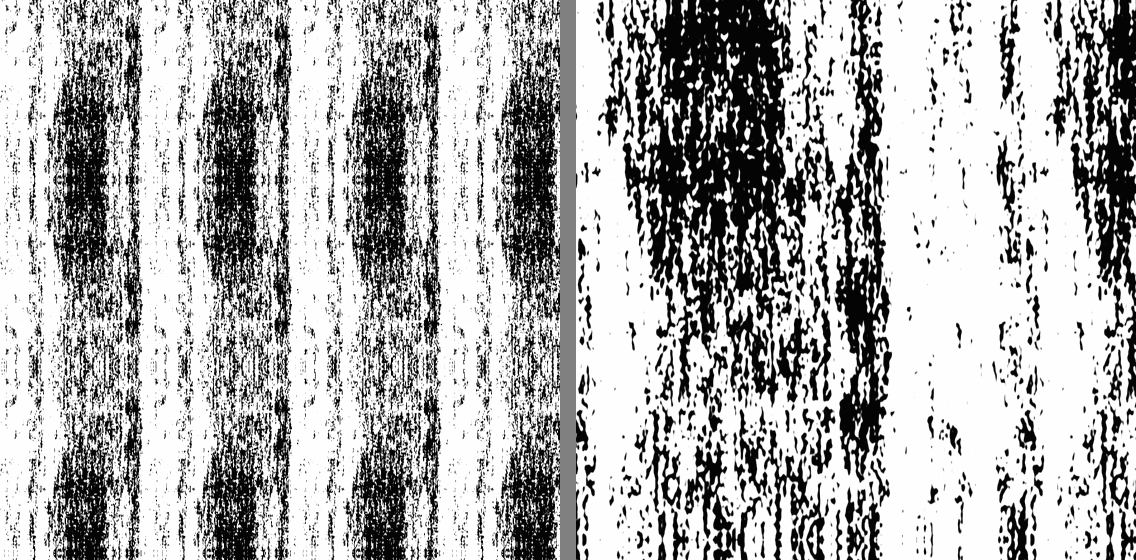
Left, the full canvas; right, a detail of the centre.
Reproduce this pattern procedurally as a WebGL 2 fragment shader.

```glsl
#version 300 es
precision highp float;
// Worn, wood-like ink grain in vertical stripes: one tile repeats across and is
// mirrored up and down. Stretched gradient noise, wrapped to the tile width, is
// cut by a density map that places the dark core, side strips and bare paper.

#define REPEATS_X 3.75      // tiles across the canvas
#define REPEATS_Y 1.5       // mirrored pairs up the canvas
#define DARK_AXIS 0.012     // height of the lowest dark mirror line
#define CONTRAST 0.92       // how strongly density drives the ink
#define EDGE_SOFTNESS 0.045 // blur of the ink threshold
#define EDGE_WOBBLE 0.035   // waviness of the stripe borders
#define SAMPLES 3           // antialiasing samples per axis
#define PAPER vec3(0.995)
#define INK vec3(0.015)

uniform vec2 u_resolution;
out vec4 outColor;

// Unit gradient direction for a lattice cell
vec2 gradientAt(vec2 cell, float seed) {
    vec3 p = fract(vec3(cell.xyx + seed) * vec3(0.1031, 0.1030, 0.0973));
    p += dot(p, p.yzx + 33.33);
    float angle = 6.28319 * fract((p.x + p.y) * p.z);
    return vec2(cos(angle), sin(angle));
}

// Gradient noise on the unit tile; wraps across every cells.x columns
float tileNoise(vec2 tile, vec2 cells, float seed) {
    vec2 p = tile * cells + vec2(0.0, 0.37);
    vec2 i = floor(p);
    vec2 f = p - i;
    vec2 w = f * f * f * (f * (f * 6.0 - 15.0) + 10.0);
    float left = mod(i.x, cells.x);
    float right = mod(i.x + 1.0, cells.x);
    float a = dot(gradientAt(vec2(left, i.y), seed), f);
    float b = dot(gradientAt(vec2(right, i.y), seed), f - vec2(1.0, 0.0));
    float c = dot(gradientAt(vec2(left, i.y + 1.0), seed), f - vec2(0.0, 1.0));
    float d = dot(gradientAt(vec2(right, i.y + 1.0), seed), f - vec2(1.0));
    return mix(mix(a, b, w.x), mix(c, d, w.x), w.y);
}

// Soft-sided interval from a to b
float band(float x, float a, float b, float feather) {
    return smoothstep(a - feather, a + feather, x)
         * (1.0 - smoothstep(b - feather, b + feather, x));
}

// Ink density; u runs across the tile, t from dark axis (0) to light axis (1)
float inkDensity(float u, float t) {
    float fade = smoothstep(0.38, 0.68, t);
    float middle = smoothstep(0.12, 0.45, t);
    float lightEnd = smoothstep(0.68, 0.9, t);

    // Bulging core with a paler left shoulder
    float leftEdge = mix(0.32, 0.41, smoothstep(0.2, 0.6, t)) - 0.06 * lightEnd;
    float shoulder = mix(0.46, 0.33, fade) * band(u, leftEdge, 0.93, 0.025);
    float core = mix(0.69, 0.40, fade) * band(u, 0.43, 0.72, 0.035);

    // Gap and strip to the right of the core
    float gap = mix(0.27, 0.49, middle * (1.0 - 0.4 * fade));
    float rightStrip = mix(0.46, 0.61, band(t, 0.35, 0.88, 0.12));
    float density = max(shoulder * (1.0 - band(u, 0.73, 0.95, 0.02)), core);
    density = max(density, gap * band(u, 0.70, 0.83, 0.025));
    density = max(density, rightStrip * band(u, 0.85, 0.94, 0.02));

    // Narrow strip to the left, wider toward the light axis
    float stripEnd = mix(0.235, 0.29, middle);
    float strip = mix(0.50, 0.29, middle) + 0.10 * lightEnd;
    density = max(density, strip * band(u, 0.195, stripEnd, 0.015));

    // Thin sparse strokes on the bare paper
    float sparse = 0.30 * (1.0 - smoothstep(0.2, 0.5, t)) + 0.30 * lightEnd;
    density = max(density, sparse * band(u, 0.03, 0.065, 0.012));
    density = max(density, sparse * band(u, 0.10, 0.13, 0.012));
    float bare = band(u, 0.14, 0.18, 0.02);
    return density + 0.015 - 0.10 * bare;
}

// Amount of ink at a canvas position in 0..1 units
float inkAt(vec2 uv) {
    float u = fract(uv.x * REPEATS_X);
    float t = 2.0 * abs(fract((uv.y - DARK_AXIS) * REPEATS_Y + 0.5) - 0.5);
    vec2 tile = vec2(u, t);

    // Patches, long fibres, short streaks and fine grain
    float patches = tileNoise(tile, vec2(15.0, 9.0), 3.0);
    float fibres = tileNoise(tile, vec2(75.0, 5.0), 41.0);
    float streaks = tileNoise(tile, vec2(62.0, 21.0), 87.0);
    float grain = tileNoise(tile, vec2(118.0, 70.0), 139.0);
    float texture_ = 0.28 * patches + 0.42 * fibres + 0.52 * streaks + 0.60 * grain;

    float density = inkDensity(u + EDGE_WOBBLE * patches, t);
    float level = texture_ + CONTRAST * (density - 0.5);
    return smoothstep(-EDGE_SOFTNESS, EDGE_SOFTNESS, level);
}

void main() {
    // Average a small grid of samples around the pixel centre
    float ink = 0.0;
    for (int j = 0; j < SAMPLES; j++) {
        for (int i = 0; i < SAMPLES; i++) {
            vec2 offset = (vec2(i, j) + 0.5) / float(SAMPLES) - 0.5;
            ink += inkAt((gl_FragCoord.xy + 1.2 * offset) / u_resolution);
        }
    }
    ink /= float(SAMPLES * SAMPLES);
    outColor = vec4(mix(PAPER, INK, ink), 1.0);
}
```
